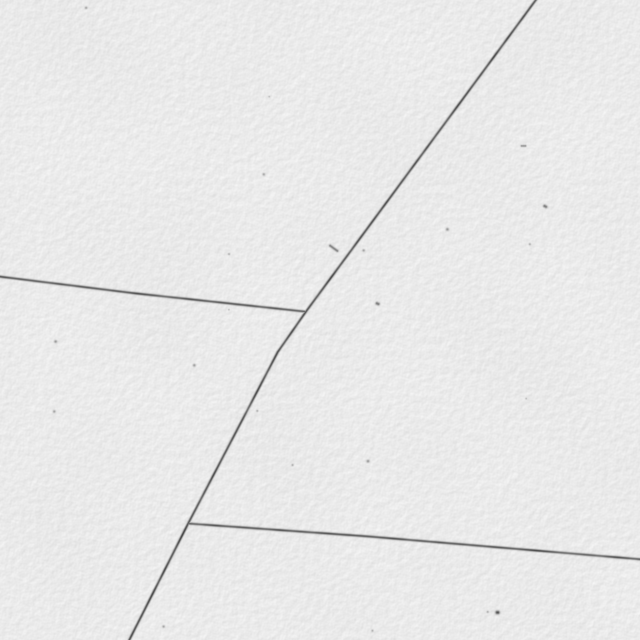
A WebGL 2 fragment shader for this texture:

```glsl
#version 300 es
precision highp float;
// Pale rough paper crossed by thin grey creases: one bent diagonal with two
// side branches. Creases are soft distances to segments, the grain is embossed
// gradient noise, and small specks come from a jittered grid and a few strokes.

uniform vec2 u_resolution;
out vec4 fragColor;

const vec3 PAPER = vec3(0.918);
const vec3 INK = vec3(0.22);

// Creases, in canvas units from the lower left
const vec2 DIAGONAL_TOP = vec2(0.838, 1.001);
const vec2 LEFT_FORK = vec2(0.478, 0.513);
const vec2 BEND = vec2(0.434, 0.450);
const vec2 RIGHT_FORK = vec2(0.294, 0.182);
const vec2 DIAGONAL_FOOT = vec2(0.201, -0.002);
const vec2 LEFT_MIDDLE = vec2(0.208, 0.542);
const vec2 LEFT_END = vec2(-0.002, 0.568);
const vec2 RIGHT_MIDDLE = vec2(0.573, 0.162);
const vec2 RIGHT_END = vec2(1.002, 0.126);
const float CREASE_WIDTH = 0.0021;
const float CREASE_INK = 0.80;
const float BRANCH_INK = 0.74;

// Paper grain
const float GRAIN_SCALE = 85.0;
const float GRAIN_RELIEF = 0.042;
const float FIBRE_TONE = 0.012;
const float CLOUD_SCALE = 6.0;
const float CLOUD_TONE = 0.012;
const vec2 LIGHT_STEP = vec2(-0.0016, 0.0022);

// Scattered specks
const float SPECK_GRID = 9.0;
const float SPECK_CHANCE = 0.24;
const float SPECK_RADIUS = 0.0024;

// Integer hash giving two values in 0..1
vec2 hash2(vec2 cell) {
  uvec2 h = uvec2(ivec2(cell) + 4096) * 1664525u + 1013904223u;
  for (int i = 0; i < 2; i++) {
    h.x += h.y * 1664525u;
    h.y += h.x * 1664525u;
    h ^= h >> 16u;
  }
  return vec2(h & 65535u) / 65535.0;
}

float cornerSlope(vec2 cell, vec2 offset) {
  float angle = 6.28319 * hash2(cell).x;
  return dot(vec2(cos(angle), sin(angle)), offset);
}

float gradientNoise(vec2 p) {
  vec2 i = floor(p), f = p - i;
  vec2 w = f * f * f * (f * (f * 6.0 - 15.0) + 10.0);
  vec2 e = vec2(1.0, 0.0);
  float low = mix(cornerSlope(i, f), cornerSlope(i + e, f - e), w.x);
  float high = mix(cornerSlope(i + e.yx, f - e.yx), cornerSlope(i + e.xx, f - e.xx), w.x);
  return mix(low, high, w.y);
}

float paperHeight(vec2 p) {
  float height = 0.0, amplitude = 1.0;
  vec2 q = p * GRAIN_SCALE;
  for (int octave = 0; octave < 3; octave++) {
    height += amplitude * gradientNoise(q);
    q = mat2(1.5, 0.9, -0.9, 1.5) * q + 17.3;
    amplitude *= 0.6;
  }
  return height;
}

float segmentDistance(vec2 p, vec2 a, vec2 b) {
  vec2 ab = b - a;
  return length(p - a - ab * clamp(dot(p - a, ab) / dot(ab, ab), 0.0, 1.0));
}

// Soft-edged mark that never gets thinner than a pixel
float softMark(float dist, float width) {
  float w = max(width, 0.75 / u_resolution.y);
  return exp(-dist * dist / (w * w));
}

float stroke(vec2 p, vec2 a, vec2 b, float width) {
  return softMark(segmentDistance(p, a, b), width);
}

float scatteredSpecks(vec2 p) {
  vec2 cell = floor(p * SPECK_GRID);
  vec2 kind = hash2(cell + 71.0);
  vec2 center = (cell + 0.1 + 0.8 * hash2(cell + 233.0)) / SPECK_GRID;
  float radius = SPECK_RADIUS * mix(0.6, 1.1, kind.y);
  return step(kind.x, SPECK_CHANCE) * mix(0.2, 0.45, kind.y) * softMark(length(p - center), radius);
}

void main() {
  vec2 p = gl_FragCoord.xy / u_resolution;

  // Embossed paper with faint clouds
  float height = paperHeight(p);
  float relief = height - paperHeight(p + LIGHT_STEP);
  float tone = GRAIN_RELIEF * relief + FIBRE_TONE * height + CLOUD_TONE * gradientNoise(p * CLOUD_SCALE);
  vec3 color = PAPER + tone;

  // Creases, with a slightly uneven pressure
  float diagonal = min(segmentDistance(p, DIAGONAL_TOP, LEFT_FORK), segmentDistance(p, LEFT_FORK, BEND));
  diagonal = min(diagonal, segmentDistance(p, BEND, RIGHT_FORK));
  diagonal = min(diagonal, segmentDistance(p, RIGHT_FORK, DIAGONAL_FOOT));
  float branch = min(segmentDistance(p, LEFT_FORK, LEFT_MIDDLE), segmentDistance(p, LEFT_MIDDLE, LEFT_END));
  branch = min(branch, segmentDistance(p, RIGHT_FORK, RIGHT_MIDDLE));
  branch = min(branch, segmentDistance(p, RIGHT_MIDDLE, RIGHT_END));
  float ink = max(CREASE_INK * softMark(diagonal, CREASE_WIDTH), BRANCH_INK * softMark(branch, CREASE_WIDTH));
  ink *= 1.0 + 0.25 * gradientNoise(p * 40.0);

  // Specks: faint scatter, then the darker flecks
  ink = max(ink, scatteredSpecks(p));
  ink = max(ink, 0.55 * stroke(p, vec2(0.516, 0.616), vec2(0.527, 0.608), 0.0022));
  ink = max(ink, 0.85 * stroke(p, vec2(0.777, 0.043), vec2(0.778, 0.043), 0.0030));
  ink = max(ink, 0.60 * stroke(p, vec2(0.589, 0.526), vec2(0.591, 0.525), 0.0026));
  ink = max(ink, 0.60 * stroke(p, vec2(0.851, 0.678), vec2(0.853, 0.677), 0.0026));
  ink = max(ink, 0.45 * stroke(p, vec2(0.815, 0.772), vec2(0.821, 0.772), 0.0018));

  fragColor = vec4(mix(color, INK, clamp(ink, 0.0, 1.0)), 1.0);
}
```
